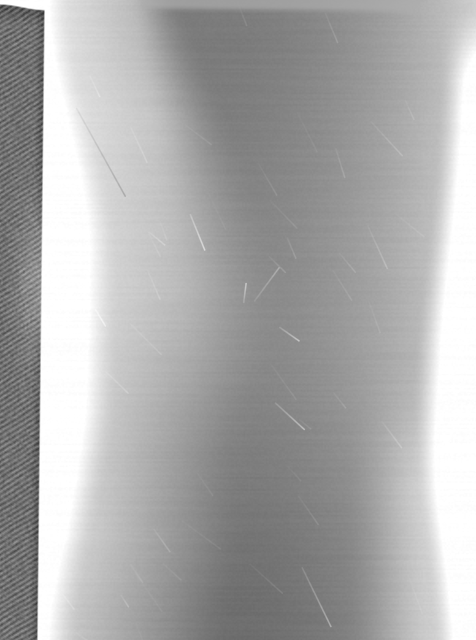
A WebGL 1 fragment shader for this texture:

```glsl
precision highp float;
// A scratched, softly lit metal sheet in greys beside a strip of twill cloth.
// Broad light is built from ramps and smoothsteps, with a slanted shadow edge;
// scratches are distance-field segments, and grain comes from hashed noise.

uniform vec2 u_resolution;

const float CLOTH_TOP = 0.094;      // cloth edge at the top of the sheet
const float CLOTH_TAPER = 0.015;    // how far it narrows downwards
const float CLOTH_GREY = 0.44;
const float TWILL_PERIOD = 0.0115;
const float SHADOW_START = 0.325;   // slanted shadow edge: start and lean
const float SHADOW_LEAN = 0.40;
const float SHADOW_GREY = 0.48;
const float SCRATCH_WIDTH = 0.0011;
const float GRAIN = 0.018;
const int SCRATCHES = 44;

float hash(vec2 p) {
  vec3 q = fract(vec3(p.xyx) * 0.1031);
  q += dot(q, q.yzx + 33.33);
  return fract((q.x + q.y) * q.z);
}

float noise(vec2 p) {
  vec2 i = floor(p), f = fract(p);
  f = f * f * (3.0 - 2.0 * f);
  return mix(mix(hash(i), hash(i + vec2(1.0, 0.0)), f.x),
             mix(hash(i + vec2(0.0, 1.0)), hash(i + vec2(1.0, 1.0)), f.x), f.y);
}

float bump(float x, float centre, float width) {
  float d = (x - centre) / width;
  return exp(-d * d);
}

// Thin segment, fading towards its start
float scratch(vec2 p, vec2 a, vec2 b) {
  vec2 d = b - a;
  float h = clamp(dot(p - a, d) / dot(d, d), 0.0, 1.0);
  float pixel = 1.0 / u_resolution.x;
  float line = 1.0 - smoothstep(0.0, SCRATCH_WIDTH + pixel, length(p - a - d * h));
  return line * (0.35 + 0.65 * h);
}

// Light on the sheet; x runs right, t runs down, both 0 to 1
float sheetLight(float x, float t) {
  float slope = 0.65 + 0.5 * smoothstep(0.4, 0.8, t)
              + 0.35 * (1.0 - smoothstep(0.0, 0.2, t));
  float lit = 0.92 - 0.07 * smoothstep(0.8, 1.0, t) - slope * (x - 0.09);

  float valley = SHADOW_GREY + 0.04 * smoothstep(0.0, 0.45, t)
               - 0.10 * smoothstep(0.5, 1.0, t);
  float rise = max(x - 0.45, 0.0);
  valley += 1.08 * rise * rise;
  valley += 0.16 * smoothstep(0.55, 0.8, t) * smoothstep(0.72, 0.9, x);

  // Shadow edge, crisp above and diffuse below
  float gap = lit - valley;
  float left = 0.5 * (lit + valley + sqrt(gap * gap + 0.002));
  float edge = min(SHADOW_START + SHADOW_LEAN * t, 0.6);
  float spread = 0.055 + 0.2 * t;
  float light = mix(left, valley, smoothstep(edge - spread, edge + spread, x));

  // White glows along both sides
  float glowLeft = 0.09 + 0.10 * smoothstep(0.0, 0.4, t)
                 * (1.0 - 0.8 * smoothstep(0.6, 1.0, t));
  light += 0.24 * (1.0 - smoothstep(glowLeft - 0.05, glowLeft + 0.06, x));
  float glowRight = 0.995 - 0.06 * bump(t, 0.63, 0.3);
  light += 0.32 * smoothstep(glowRight - 0.07, glowRight + 0.015, x)
         * smoothstep(0.0, 0.15, t);
  return light;
}

float clothLight(vec2 p, float t, float edge) {
  float warp = 0.003 * noise(p * vec2(30.0, 18.0));
  float across = (p.y + 0.62 * p.x + warp) / TWILL_PERIOD;
  float rib = abs(fract(across) - 0.5) * 2.0;
  float grey = CLOTH_GREY + 0.20 * (rib - 0.5) * (0.6 + 0.6 * noise(p * 90.0));
  grey += 0.13 * bump(t, 0.44, 0.12) * smoothstep(0.0, edge, p.x);
  grey += 0.10 * (noise(p * 260.0) - 0.5);
  grey -= 0.10 * smoothstep(edge - 0.02, edge, p.x) * (1.0 - bump(t, 0.44, 0.12));
  return grey - 0.10 * (1.0 - smoothstep(0.01, 0.04, t));
}

void main() {
  vec2 uv = gl_FragCoord.xy / u_resolution;
  float x = uv.x, t = 1.0 - uv.y;
  float tall = u_resolution.y / u_resolution.x;
  vec2 p = vec2(x, t * tall);
  float light = min(sheetLight(x, t), 1.0);

  // Scattered faint scratches, mostly falling to the right
  float marks = 0.0;
  for (int i = 0; i < SCRATCHES; i++) {
    float id = float(i) + 1.0;
    vec2 start = vec2(0.12 + 0.75 * hash(vec2(id, 3.0)), tall * hash(vec2(id, 17.0)));
    float angle = 0.95 + 0.7 * (hash(vec2(id, 29.0)) - 0.5);
    float size = 0.02 + 0.08 * hash(vec2(id, 41.0));
    vec2 end = start + size * vec2(cos(angle), sin(angle));
    marks += scratch(p, start, end) * (0.02 + 0.06 * hash(vec2(id, 53.0)));
  }
  // Deeper scratches
  marks += 0.20 * scratch(p, vec2(0.400, 0.451), vec2(0.430, 0.525));
  marks += 0.22 * scratch(p, vec2(0.512, 0.635), vec2(0.517, 0.596));
  marks += 0.14 * scratch(p, vec2(0.535, 0.632), vec2(0.586, 0.563));
  marks += 0.22 * scratch(p, vec2(0.588, 0.688), vec2(0.628, 0.716));
  marks += 0.22 * scratch(p, vec2(0.579, 0.847), vec2(0.639, 0.902));
  marks += 0.20 * scratch(p, vec2(0.635, 1.193), vec2(0.695, 1.316));
  marks -= 0.14 * scratch(p, vec2(0.161, 0.228), vec2(0.263, 0.412));
  light += marks;

  // Fine brushed bands and grain, then the pale rim at the top
  light += GRAIN * (noise(p * vec2(6.0, 240.0)) + noise(p * 300.0) - 1.0);
  float rim = 1.0 - smoothstep(0.004, 0.018, t - 0.008 * x);
  light = mix(light, max(light, 0.68), 0.7 * rim);

  // Cloth with a rounded upper corner
  float edge = CLOTH_TOP - CLOTH_TAPER * t;
  float top = 0.010 + 0.012 * smoothstep(0.0, 1.0, x / edge);
  float cover = (1.0 - smoothstep(edge - 0.003, edge + 0.002, x))
              * smoothstep(top - 0.003, top + 0.002, p.y);
  light = mix(light, clothLight(p, t, edge), cover);

  gl_FragColor = vec4(vec3(clamp(light, 0.0, 1.0)), 1.0);
}
```
